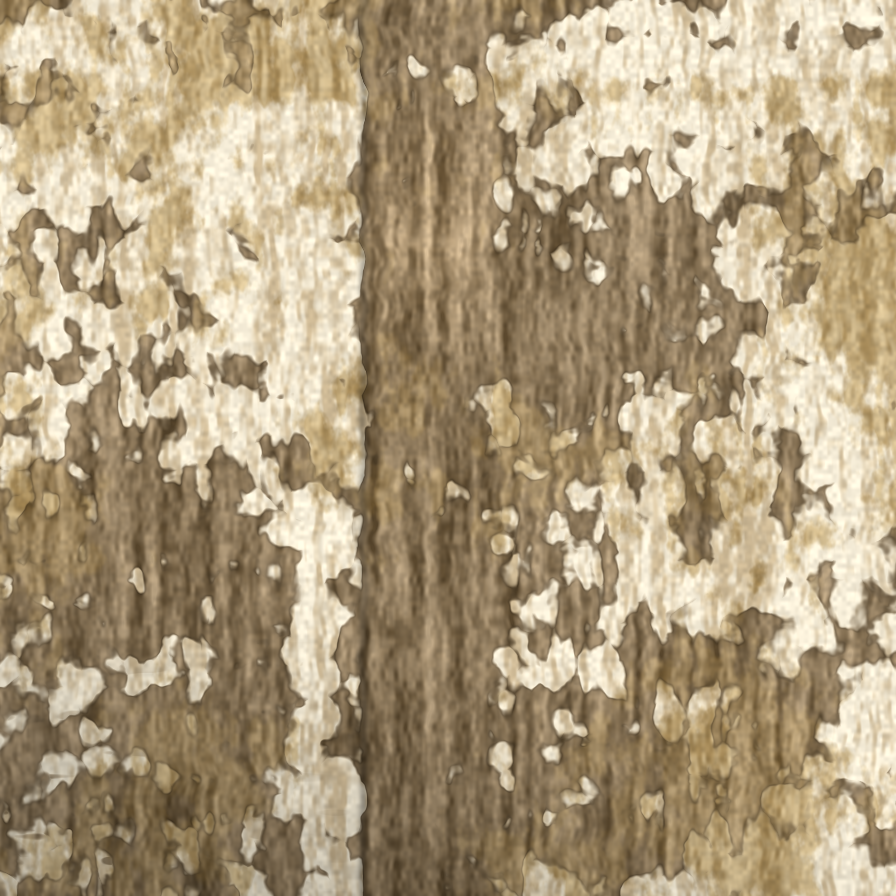
Give the GLSL for this texture, as a WebGL 2 fragment shader.

```glsl
#version 300 es
precision highp float;
// Worn woven cloth: cream pile rubbed away to brown threads and gold tint.
// Broad wear zones plus rounded cell motifs decide where the brown shows;
// stretched noise makes the upright threads, and light fades to the lower left.
uniform vec2 u_resolution;
out vec4 fragColor;

float hash(vec2 p) {
    vec3 q = fract(vec3(p.xyx) * 0.1031);
    q += dot(q, q.yzx + 33.33);
    return fract((q.x + q.y) * q.z);
}

float noise(vec2 p) {
    vec2 i = floor(p), f = fract(p);
    f = f * f * (3.0 - 2.0 * f);
    return mix(mix(hash(i), hash(i + vec2(1, 0)), f.x),
               mix(hash(i + vec2(0, 1)), hash(i + vec2(1, 1)), f.x), f.y);
}

float fbm(vec2 p) {
    float sum = 0.0, amp = 0.533;
    for (int i = 0; i < 4; i++) {
        sum += amp * noise(p);
        p = mat2(0.8, 0.6, -0.6, 0.8) * p * 2.05 + 7.3;
        amp *= 0.5;
    }
    return sum;
}

// Distance to the nearest scattered petal centre
float petals(vec2 p) {
    vec2 cell = floor(p);
    float nearest = 2.0;
    for (int y = -1; y <= 1; y++)
        for (int x = -1; x <= 1; x++) {
            vec2 c = cell + vec2(x, y);
            vec2 centre = c + vec2(hash(c + 3.7), hash(c + 91.2));
            nearest = min(nearest, length(p - centre));
        }
    return nearest;
}

float bump(vec2 p, vec2 centre, vec2 size) {
    vec2 d = (p - centre) / size;
    return exp(-dot(d, d));
}

float stripe(float x, float centre, float width) {
    float d = (x - centre) / width;
    return exp(-d * d);
}

// Broad zones: positive where the brown ground is exposed
float wearZones(vec2 uv, float band) {
    float wear = -0.16 + 0.85 * (fbm(uv * vec2(4.0, 5.5) + 11.0) - 0.5);
    wear += 0.36 * bump(uv, vec2(0.12, 0.46), vec2(0.25, 0.16));
    wear += 0.30 * bump(uv, vec2(0.27, 0.33), vec2(0.14, 0.14));
    wear += 0.38 * bump(uv, vec2(0.67, 0.66), vec2(0.15, 0.13));
    wear += 0.26 * bump(uv, vec2(0.72, 0.36), vec2(0.22, 0.24));
    wear += 0.34 * bump(uv, vec2(0.70, 0.06), vec2(0.16, 0.07));
    wear += 0.22 * smoothstep(0.93, 1.0, uv.y);
    wear -= 0.16 * bump(uv, vec2(0.15, 0.80), vec2(0.25, 0.15));
    return wear + 0.72 * band;
}

void main() {
    vec2 uv = gl_FragCoord.xy / u_resolution;

    // Upright threads with a slight sideways wobble
    float wobble = 0.006 * (noise(uv * vec2(14.0, 38.0)) - 0.5);
    float x = uv.x + wobble;
    float thread = noise(vec2(x * 115.0, uv.y * 11.0));
    float fibre = noise(vec2(x * 210.0, uv.y * 85.0) + 40.0);
    float column = noise(vec2(x * 65.0, uv.y * 2.5) + 17.0);
    float weave = 0.45 * thread + 0.35 * fibre + 0.20 * column;
    weave = clamp(0.5 + 1.5 * (weave - 0.5), 0.0, 1.0);

    // Dark upright band, crisp on the left and ragged on the right
    float band = smoothstep(0.400, 0.412, x) * (1.0 - smoothstep(0.47, 0.63, x));

    // Rounded motifs bent by noise
    vec2 bend = vec2(fbm(uv * 20.0), fbm(uv * 20.0 + 50.0)) - 0.5;
    vec2 p = uv + 0.035 * bend;
    float motif = 1.25 * (fbm(p * vec2(18.0, 20.0)) - 0.5)
                + 0.65 * (petals(p * vec2(25.0, 23.0)) - 0.45);

    float streaks = stripe(x, 0.35, 0.018) + 0.7 * stripe(x, 0.56, 0.012)
                  + 0.5 * stripe(x, 0.94, 0.03);
    float wear = wearZones(uv, band) + motif + 0.30 * (thread - 0.5)
               + 0.22 * (column - 0.5) - 0.35 * streaks * (0.4 + thread);
    float brownMask = smoothstep(-0.07, 0.08, wear);

    // Short dashes in the lower left corner
    float corner = bump(uv, vec2(0.05, 0.06), vec2(0.22, 0.17));
    float dash = smoothstep(0.74, 0.84, noise(uv * vec2(24.0, 75.0) + 5.0));
    brownMask = max(brownMask, 0.75 * dash * corner);

    // Cloth colours
    vec3 cream = mix(vec3(0.80, 0.72, 0.58), vec3(0.98, 0.945, 0.86),
                     smoothstep(0.05, 0.70, weave));
    vec3 brown = mix(vec3(0.34, 0.27, 0.17), vec3(0.73, 0.64, 0.51), weave);
    brown *= 1.0 + 0.16 * bump(uv, vec2(0.48, 0.75), vec2(0.09, 0.13));
    vec3 gold = mix(vec3(0.52, 0.40, 0.19), vec3(0.86, 0.75, 0.53), weave);

    // Gold tint in loose patches, with faint rows near the top
    float tint = fbm(uv * vec2(5.0, 6.0) + 23.0) + 0.5 * (fbm(uv * vec2(45.0, 32.0)) - 0.5);
    tint += 0.16 * bump(uv, vec2(0.94, 0.16), vec2(0.14, 0.18));
    tint += 0.12 * bump(uv, vec2(0.92, 0.70), vec2(0.10, 0.08));
    tint += 0.10 * stripe(uv.y, 0.90, 0.018) + 0.08 * stripe(x, 0.565, 0.02);
    float goldMask = smoothstep(0.54, 0.70, tint + 0.16 * (thread - 0.5));

    vec3 colour = mix(cream, brown, brownMask);
    colour = mix(colour, gold, goldMask * mix(0.70, 0.38, brownMask));

    // Relief at the motif rims, the band's seam and fine grain
    colour *= 1.0 - 0.14 * stripe(wear, 0.06, 0.06);
    colour *= 1.0 - 0.28 * stripe(x, 0.405, 0.005);
    colour *= 1.0 + 0.14 * (noise(uv * 190.0 + 60.0) - 0.5);

    // Light falling off to the lower left
    colour *= mix(0.76, 1.0, smoothstep(0.0, 0.50, uv.y + 0.35 * uv.x));
    fragColor = vec4(clamp(colour, 0.0, 1.0), 1.0);
}
```
